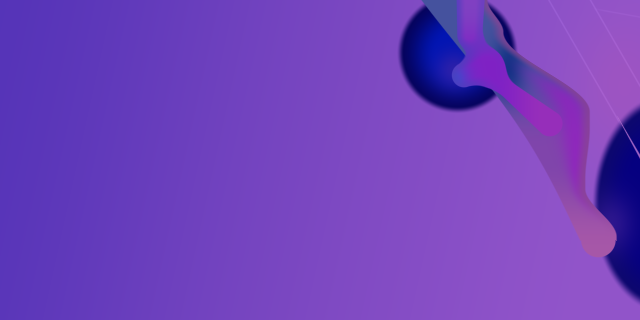
A Shadertoy shader for this background:

```glsl
// Violet gradient with two soft dark-blue orbs and two flowing ribbons at the right.
// The wide ribbon lies between two edge curves; the small one is a smooth union
// of capsules. Units are canvas heights, with y measured down from the top.

// Distance to a capsule whose radius runs from ra to rb.
float capsule(vec2 p, vec2 a, vec2 b, float ra, float rb) {
    vec2 ab = b - a;
    float h = clamp(dot(p - a, ab) / dot(ab, ab), 0.0, 1.0);
    return length(p - a - ab * h) - mix(ra, rb, h);
}

float smoothUnion(float a, float b, float k) {
    float h = max(k - abs(a - b), 0.0) / k;
    return min(a, b) - h * h * k * 0.25;
}

float glow(vec2 p, vec2 center, vec2 size) {
    vec2 d = (p - center) / size;
    return exp(-dot(d, d));
}

float cover(float d) {
    float aa = 0.75 / iResolution.y;
    return 1.0 - smoothstep(-aa, aa, d);
}

vec3 backdrop(vec2 p) {
    float t = p.x + 0.22 * (p.y - 0.5);
    vec3 c = mix(vec3(0.33, 0.20, 0.72), vec3(0.49, 0.285, 0.76), smoothstep(-0.25, 1.25, t));
    c = mix(c, vec3(0.57, 0.33, 0.79), smoothstep(0.9, 2.0, t));
    return mix(c, vec3(0.63, 0.33, 0.75), 0.75 * glow(p, vec2(1.95, 0.27), vec2(0.16, 0.22)));
}

// Fine light streaks; the first one widens into a bright wedge.
vec3 addStreaks(vec3 c, vec2 p) {
    float px = 1.0 / iResolution.y;
    for (int i = 0; i < 2; i++) {
        float d = abs(dot(p - vec2(1.715 + 0.13 * float(i), 0.0), vec2(0.866, -0.5)));
        c += 0.045 * (1.0 - smoothstep(0.0, 0.0015 + px, d));
    }
    float d = abs(p.y - 0.03 - 0.18 * (p.x - 1.87));
    return c + 0.025 * (1.0 - smoothstep(0.0, 0.0015 + px, d)) * smoothstep(1.84, 1.9, p.x);
}

vec3 addOrbs(vec3 c, vec2 p) {
    // Upper orb: bright core and dark rim.
    float r = length(p - vec2(1.43, 0.165)) / 0.182;
    vec3 orb = mix(vec3(0.0, 0.08, 0.70), vec3(0.02, 0.01, 0.36), smoothstep(0.35, 1.0, r));
    orb = mix(orb, vec3(0.24, 0.14, 0.65), 0.7 * glow(p, vec2(1.42, 0.22), vec2(0.06)));
    c = mix(c, orb, 1.0 - smoothstep(0.92, 1.05, r));

    // Lower orb: tall, cut by the right border.
    r = length((p - vec2(2.083, 0.638)) / vec2(0.221, 0.325));
    orb = mix(vec3(0.02, 0.0, 0.50), vec3(0.05, 0.03, 0.43), smoothstep(0.6, 1.0, r));
    orb = mix(orb, vec3(0.22, 0.11, 0.58), 0.75 * glow(p, vec2(1.91, 0.70), vec2(0.07, 0.09)));
    return mix(c, orb, 1.0 - smoothstep(0.94, 1.06, r));
}

vec3 addWideRibbon(vec3 c, vec2 p) {
    float v = p.y;
    float left = 1.338 + 0.64 * v + 0.03 * sin(3.1416 * (v - 0.143) / 0.573);
    float right = 1.523 + 0.05 * smoothstep(0.0, 0.1, v) + 0.27 * smoothstep(0.1, 0.35, v)
        - 0.014 * smoothstep(0.4, 0.56, v) + 0.098 * smoothstep(0.59, 0.74, v);
    float d = max(max(left - p.x, p.x - right) * 0.75, v - 0.752);
    d = min(d, length(p - vec2(1.870, 0.750)) - 0.054);
    float across = clamp((p.x - left) / (right - left), 0.0, 1.0);

    // Blue-grey above turns to mauve, then to rose at the tip.
    vec3 body = mix(vec3(0.27, 0.32, 0.62), vec3(0.50, 0.27, 0.67), smoothstep(0.2, 0.46, v));
    body = mix(body, vec3(0.65, 0.34, 0.66), smoothstep(0.5, 0.78, v));
    body = mix(body, vec3(0.04, 0.18, 0.50), 0.9 * glow(p, vec2(1.59, 0.21), vec2(0.05, 0.09)));
    float ridge = exp(-pow((across - 0.78) / 0.24, 2.0));
    ridge *= smoothstep(0.16, 0.32, v) * (1.0 - smoothstep(0.52, 0.72, v));
    body = mix(body, vec3(0.57, 0.13, 0.75), 0.8 * ridge);
    float rim = smoothstep(-0.04, 0.0, p.x - right) * (1.0 - smoothstep(0.6, 0.75, v));
    body = mix(body, vec3(0.54, 0.26, 0.58), 0.75 * rim);
    return mix(c, body, cover(d));
}

vec3 addSmallRibbon(vec3 c, vec2 p) {
    float d = capsule(p, vec2(1.472, -0.05), vec2(1.468, 0.11), 0.046, 0.039);
    d = smoothUnion(d, capsule(p, vec2(1.450, 0.235), vec2(1.52, 0.205), 0.038, 0.055), 0.07);
    d = smoothUnion(d, capsule(p, vec2(1.55, 0.25), vec2(1.718, 0.386), 0.022, 0.040), 0.06);

    vec3 body = mix(vec3(0.50, 0.25, 0.76), vec3(0.50, 0.13, 0.77), smoothstep(0.02, 0.2, p.y));
    body = mix(body, vec3(0.59, 0.18, 0.73), smoothstep(1.55, 1.7, p.x));
    body = mix(body, vec3(0.22, 0.30, 0.80), 0.9 * glow(p, vec2(1.415, 0.25), vec2(0.05, 0.06)));
    float edge = smoothstep(-0.03, 0.0, d) * (1.0 - smoothstep(1.43, 1.6, p.x));
    body = mix(body, vec3(0.30, 0.24, 0.74), 0.7 * edge);
    return mix(c, body, cover(d));
}

void mainImage(out vec4 fragColor, in vec2 fragCoord) {
    vec2 p = vec2(fragCoord.x, iResolution.y - fragCoord.y) / iResolution.y;
    vec3 color = addStreaks(backdrop(p), p);
    color = addOrbs(color, p);
    color = addWideRibbon(color, p);
    color = addSmallRibbon(color, p);

    // Bright wedge crossing the lower orb.
    float wedge = capsule(p, vec2(1.93, 0.365), vec2(2.02, 0.525), 0.0005, 0.004);
    color = mix(color, vec3(0.72, 0.45, 0.82), 0.85 * cover(wedge));
    fragColor = vec4(color, 1.0);
}
```
